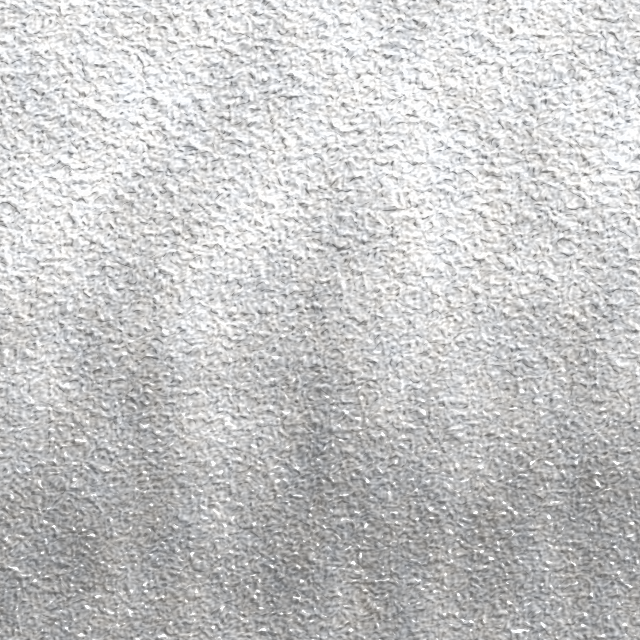
This texture is drawn by a WebGL 1 fragment shader. Its source:

```glsl
precision highp float;
uniform vec2 u_resolution;

#define GRAINS 54.0
#define FLATTEN 1.25
#define RELIEF 0.29
#define GRIT 0.22
#define GLINT 0.36
#define CREASE 0.20
#define STREAK 0.07
#define MOTTLE 0.11
#define TINT 0.016
#define LOW_TONE 0.645
#define HIGH_TONE 0.90

// Random unit gradient for a lattice point
vec2 gradientAt(vec2 cell) {
  vec3 q = fract(cell.xyx * vec3(0.1031, 0.1030, 0.0973));
  q += dot(q, q.yzx + 33.33);
  float angle = 6.2832 * fract((q.x + q.y) * q.z);
  return vec2(cos(angle), sin(angle));
}

float gradientNoise(vec2 p) {
  vec2 i = floor(p);
  vec2 f = p - i;
  vec2 u = f * f * f * (f * (f * 6.0 - 15.0) + 10.0);
  vec2 e = vec2(1.0, 0.0);
  float a = dot(gradientAt(i), f);
  float b = dot(gradientAt(i + e), f - e);
  float c = dot(gradientAt(i + e.yx), f - e.yx);
  float d = dot(gradientAt(i + 1.0), f - 1.0);
  return mix(mix(a, b, u.x), mix(c, d, u.x), u.y);
}

// Irregular bumps with sharp breaks; turned octaves hide the lattice
float bumpHeight(vec2 p, float fineness) {
  mat2 turn = mat2(0.8, 0.6, -0.6, 0.8);
  float coarse = gradientNoise(turn * p);
  float fine = gradientNoise(p * 2.1 + 31.7);
  float creased = 0.8 * coarse + 0.5 * abs(coarse);
  float chipped = 0.75 * fine + 0.5 * abs(fine);
  return creased * (0.9 - 0.3 * fineness) + chipped * (0.65 + 0.1 * fineness);
}

// Broad light: bright above, dim below, with hanging vertical streaks
float broadTone(vec2 uv) {
  float lower = 1.0 - smoothstep(0.35, 0.85, uv.y);
  float wave = cos(18.5 * (uv.x - 0.03));
  float ramp = smoothstep(0.05, 0.82, uv.y + 0.07 * wave * lower);
  float tone = mix(LOW_TONE, HIGH_TONE, ramp);
  tone += STREAK * lower * gradientNoise(uv * vec2(13.0, 3.0) + 5.3);
  tone += MOTTLE * gradientNoise(uv * vec2(6.0, 4.5) + 12.6);
  tone += 0.6 * MOTTLE * gradientNoise(uv * vec2(17.0, 13.0) + 41.2);
  return tone;
}

void main() {
  vec2 uv = gl_FragCoord.xy / u_resolution;
  float lower = 1.0 - smoothstep(0.15, 0.7, uv.y);

  // Grain space, slightly flattened and bent
  vec2 p = uv * GRAINS * vec2(1.0, FLATTEN) + 100.0;
  p += 0.3 * vec2(gradientNoise(p * 0.6), gradientNoise(p * 0.6 + 57.1));

  // Slope toward a light at the upper right
  vec2 toLight = vec2(0.08, 0.15);
  float slope = bumpHeight(p - toLight, lower) - bumpHeight(p + toLight, lower);
  float grit = gradientNoise(p * 3.1 + 73.4);

  float tone = broadTone(uv);
  tone += RELIEF * slope * mix(1.1, 0.85, lower) + GRIT * grit;

  // Short, thin dark creases on the shaded sides of the bumps
  float thread = abs(gradientNoise(p * vec2(1.0, 1.25) + 7.9));
  float crease = 1.0 - smoothstep(0.02, 0.13, thread);
  float shaded = smoothstep(0.05, -0.35, slope);
  tone -= CREASE * crease * shaded * mix(1.0, 0.5, lower);

  // Small bright flakes, mostly in the dim part
  float flake = smoothstep(0.14, 0.34, gradientNoise(p * 1.7 + 19.8));
  float catching = smoothstep(0.0, 0.45, slope);
  tone += GLINT * flake * catching * mix(0.3, 1.0, lower);

  // Soft shoulders at both ends
  tone = mix(tone, 0.985, smoothstep(0.93, 1.14, tone));
  tone = max(tone, 0.5 + 0.6 * (tone - 0.5));

  // Faint warm and cool drift
  float warmth = gradientNoise(uv * vec2(15.0, 10.0) + 88.0);
  warmth += gradientNoise(p * 0.8 + 64.0);
  vec3 color = vec3(tone) + TINT * warmth * vec3(0.8, 0.1, -0.9);
  color += vec3(-0.003, 0.0, 0.004) * smoothstep(0.5, 1.0, uv.y);

  gl_FragColor = vec4(clamp(color, 0.0, 1.0), 1.0);
}
```
